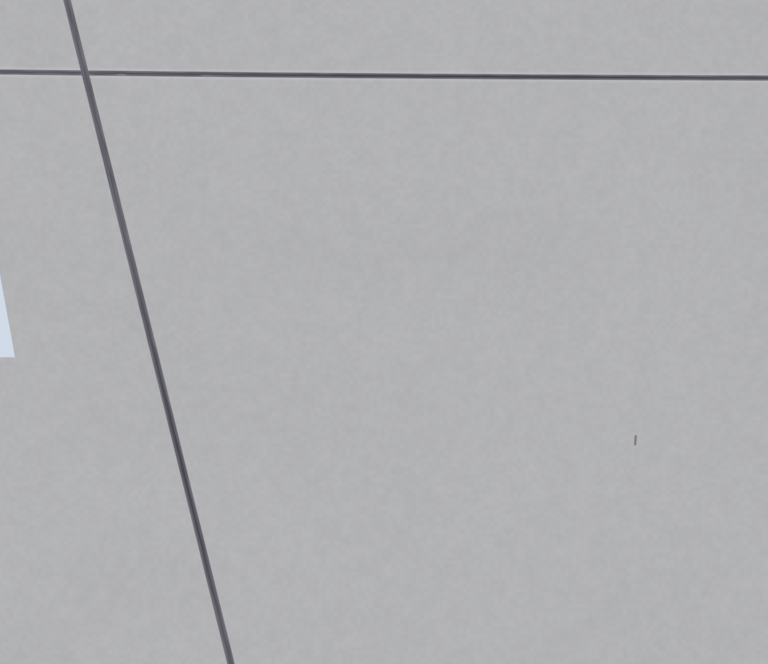
Give the GLSL for this texture, as a Shadertoy shader.

```glsl
float hash(vec2 p) {
    vec3 q = fract(vec3(p.xyx) * 0.1031);
    q += dot(q, q.yzx + 33.33);
    return fract((q.x + q.y) * q.z);
}

float valueNoise(vec2 p) {
    vec2 cell = floor(p);
    vec2 f = fract(p);
    f = f * f * (3.0 - 2.0 * f);
    float low = mix(hash(cell), hash(cell + vec2(1, 0)), f.x);
    float high = mix(hash(cell + vec2(0, 1)), hash(cell + vec2(1, 1)), f.x);
    return mix(low, high, f.y);
}

float segmentDistance(vec2 p, vec2 a, vec2 b) {
    vec2 ab = b - a;
    return length(p - a - ab * clamp(dot(p - a, ab) / dot(ab, ab), 0.0, 1.0));
}

// Coverage of a band around zero distance
float band(float d, float halfWidth, float soft) {
    return 1.0 - smoothstep(halfWidth - soft, halfWidth + soft, abs(d));
}

// Grey tile with soft mottling and fine grain
vec3 tileSurface(vec2 p) {
    float mottle = valueNoise(p * vec2(5.0, 8.0)) - 0.5;
    float blotch = valueNoise(p * 65.0 + 17.0) - 0.5;
    float grain = valueNoise(p * 170.0 + 41.0) - 0.5;
    float shade = 0.008 * mottle + 0.012 * blotch + 0.018 * grain;
    return vec3(0.697, 0.699, 0.709) + shade;
}

// Joint with a varying dark core; along runs down its length
vec3 joint(vec3 base, float d, float halfWidth, float along, float darkness, float soft) {
    float streak = valueNoise(vec2(along * 45.0, d * 500.0 + 9.0));
    vec3 edgeColor = vec3(0.42, 0.415, 0.445) + 0.08 * (streak - 0.5);
    vec3 coreColor = vec3(0.25, 0.245, 0.275);
    float core = band(d, halfWidth * 0.4, halfWidth * 0.5);
    vec3 color = mix(edgeColor, coreColor, core * darkness);
    return mix(base, color, band(d, halfWidth, soft));
}

void mainImage(out vec4 fragColor, in vec2 fragCoord) {
    vec2 p = fragCoord / iResolution.y;
    float soft = max(0.0014, 0.8 / iResolution.y);
    vec3 color = tileSurface(p);

    // Nearly level joint, with a faint pale rim
    float level = p.y - (0.8916 - 0.0125 * p.x + 0.004 * p.x * p.x);
    color += 0.035 * band(level, 0.007, 0.003);
    float levelDark = 0.45 + 0.5 * smoothstep(0.1, 0.65, p.x)
                    - 0.25 * smoothstep(0.85, 1.1, p.x);
    color = joint(color, level, 0.0038, p.x, levelDark, soft);

    // Pale scuffs on the left part of the joint
    float scuff = smoothstep(0.68, 0.85, valueNoise(vec2(p.x * 38.0, 3.0)));
    scuff *= band(level + 0.002, 0.001, soft) * (1.0 - smoothstep(0.2, 0.4, p.x));
    color = mix(color, vec3(0.68), 0.6 * scuff);

    // Slanted joint
    float slant = (p.x - 0.3479 + 0.247 * p.y) / length(vec2(1.0, 0.247));
    float slantDark = 0.3 + 0.6 * band(p.y - 0.3, 0.2, 0.2);
    color = joint(color, slant, 0.0054, p.y, slantDark, soft);

    // Pale wedge at the left border
    float wedgeSide = (p.x - 0.0226 + 0.182 * (p.y - 0.462)) / length(vec2(1.0, 0.182));
    float wedge = max(wedgeSide, 0.462 - p.y);
    color = mix(color, vec3(0.82, 0.86, 0.91), 1.0 - smoothstep(-soft, soft, wedge));

    // Small dark fleck
    float fleck = segmentDistance(p, vec2(0.9565, 0.331), vec2(0.9575, 0.343));
    color = mix(color, vec3(0.42, 0.42, 0.44), 0.8 * band(fleck, 0.0016, soft));

    fragColor = vec4(color, 1.0);
}
```
